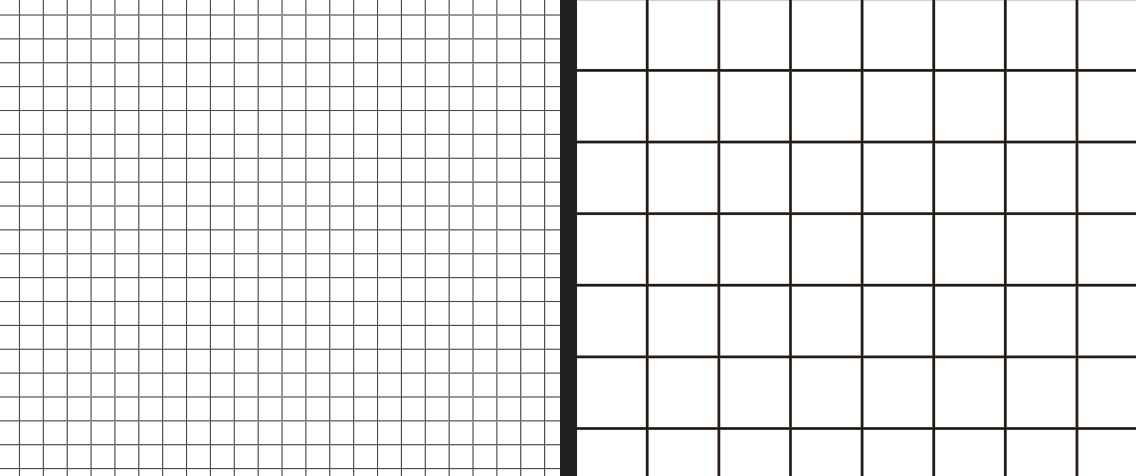
Left, the full canvas; right, a detail of the centre.
Give the GLSL for this pattern, as a WebGL 1 fragment shader.

```glsl
precision highp float;

// Square grid of thin warm-black lines on white paper.
// Each axis is a repeated line, box-filtered over the pixel footprint, with a
// faint change of ink tone from line to line. Lengths are in canvas widths.

uniform vec2 u_resolution;

const vec3 PAPER = vec3(1.0);
const vec3 INK = vec3(0.13, 0.10, 0.08);
const vec3 INK_TINT = vec3(0.03, 0.015, 0.02);  // tone change between lines
const float PITCH = 0.04263;                    // spacing of the lines
const vec2 FIRST_LINE = vec2(0.0347, 0.0132);   // from the lower left corner
const float LINE_WIDTH = 0.00163;
const float FILTER_PIXELS = 1.15;               // softness of the edges

// Share of the filter footprint covered by a line at signed distance d.
vec2 lineCoverage(vec2 d, float footprint) {
  float halfWidth = 0.5 * LINE_WIDTH;
  vec2 high = clamp(d + 0.5 * footprint, -halfWidth, halfWidth);
  vec2 low = clamp(d - 0.5 * footprint, -halfWidth, halfWidth);
  return (high - low) / footprint;
}

// Layered sines of the line index, from -1 to 1.
vec2 lineTone(vec2 index) {
  return 0.6 * sin(index * 2.3 + vec2(0.4, 1.7)) + 0.4 * sin(index * 5.1);
}

void main() {
  vec2 position = gl_FragCoord.xy / u_resolution.x;
  float footprint = FILTER_PIXELS / u_resolution.x;

  // Nearest vertical line in x, nearest horizontal line in y
  vec2 cell = (position - FIRST_LINE) / PITCH;
  vec2 index = floor(cell + 0.5);
  vec2 coverage = lineCoverage((cell - index) * PITCH, footprint);
  vec2 tone = lineTone(index);

  // Lay the two sets of lines over the paper
  vec3 color = mix(PAPER, INK + INK_TINT * tone.x, coverage.x);
  vec3 crossing = mix(PAPER, INK + INK_TINT * tone.y, coverage.y);
  gl_FragColor = vec4(min(color, crossing), 1.0);
}
```
